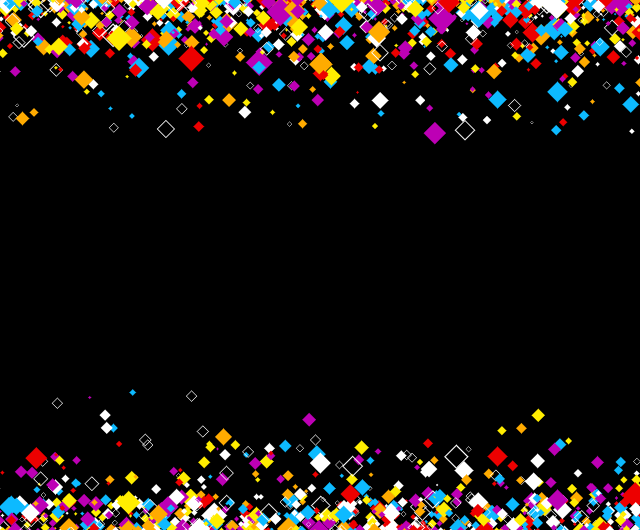
Give the GLSL for this background, as a Shadertoy shader.

```glsl
// Confetti of coloured and outlined diamonds thinning out from the top and bottom edges over black.
#define LAYERS 26
#define CELL_MIN 0.028
#define CELL_MAX 0.076
#define RADIUS_MIN 0.08
#define RADIUS_MAX 0.36
#define FALLOFF_TOP 15.5
#define FALLOFF_BOTTOM 18.0
#define BAND_DEPTH 0.26
#define HOLLOW_SHARE 0.14
#define STROKE 0.05
#define SEED 11u

// Integer hash: three independent values in 0..1.
vec3 hash3(uvec3 v) {
    v = v * 1664525u + 1013904223u;
    v.x += v.y * v.z; v.y += v.z * v.x; v.z += v.x * v.y;
    v ^= v >> 16u;
    v.x += v.y * v.z; v.y += v.z * v.x; v.z += v.x * v.y;
    return vec3(v >> 8u) / 16777216.0;
}

vec3 confettiColor(float pick) {
    const vec3 palette[6] = vec3[6](
        vec3(1.0),              // white
        vec3(1.0, 0.93, 0.0),   // yellow
        vec3(1.0, 0.67, 0.0),   // orange
        vec3(0.93, 0.0, 0.0),   // red
        vec3(0.74, 0.0, 0.71),  // purple
        vec3(0.05, 0.73, 1.0)); // cyan
    return palette[min(int(pick * 6.0), 5)];
}

float diamondDistance(vec2 p, float radius) {
    return (abs(p.x) + abs(p.y) - radius) * 0.7071;
}

// Chance that a diamond exists at height y.
float density(float y) {
    float depth = max(min(y, 1.0 - y), 0.0);
    float falloff = y > 0.5 ? FALLOFF_TOP : FALLOFF_BOTTOM;
    return 0.72 * exp(-falloff * depth) * step(depth, BAND_DEPTH);
}

// Colour and coverage of one jittered grid of diamonds.
vec4 confettiLayer(vec2 p, int layer, float pixel) {
    uint id = uint(layer) + SEED;
    float size = mix(CELL_MIN, CELL_MAX, fract(float(layer) * 0.618));
    vec2 offset = 4.0 + hash3(uvec3(id, 7u, 3u)).xy;
    vec2 grid = p / size + offset;
    vec2 cell = floor(grid);

    vec3 place = hash3(uvec3(uvec2(cell), id));
    vec3 look = hash3(uvec3(uvec2(cell), id + 101u));
    float radius = mix(RADIUS_MIN, RADIUS_MAX, place.z);
    vec2 center = cell + 0.5 + (place.xy - 0.5) * (1.0 - 2.0 * radius);
    float present = step(look.x, density((center.y - offset.y) * size));

    // Filled diamond, or a thin white outline
    float dist = diamondDistance(grid - center, radius) * size;
    bool hollow = look.z < HOLLOW_SHARE;
    if (hollow) dist = abs(dist) - STROKE * radius * size;
    float coverage = clamp(0.5 - dist / pixel, 0.0, 1.0);
    vec3 color = hollow ? vec3(1.0) : confettiColor(look.y);
    return vec4(color, coverage * present);
}

void mainImage(out vec4 fragColor, in vec2 fragCoord) {
    float pixel = 1.0 / iResolution.y;
    vec2 p = fragCoord * pixel;
    vec3 color = vec3(0.0);

    // Stack the layers from back to front
    for (int i = 0; i < LAYERS; i++) {
        vec4 confetti = confettiLayer(p, i, pixel);
        color = mix(color, confetti.rgb, confetti.a);
    }
    fragColor = vec4(color, 1.0);
}
```
